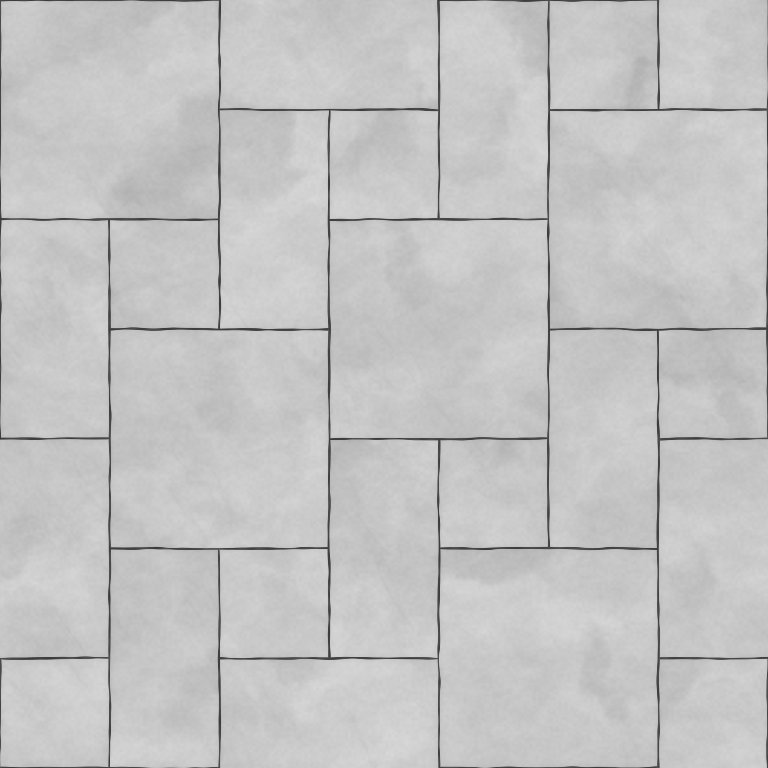
Reproduce this pattern procedurally as a WebGL 2 fragment shader.

```glsl
#version 300 es
precision highp float;
// Pale grey stone paving on a 7 by 7 grid: large squares, upright slabs and small
// squares interlock by a rule that steps two cells sideways per row. Layered value
// noise clouds each slab, and a distance to its box draws the thin, uneven joints.
uniform vec2 u_resolution;
out vec4 fragColor;

float hash(vec2 p) {
  vec3 q = fract(p.xyx * 0.1031);
  q += dot(q, q.yzx + 33.33);
  return fract((q.x + q.y) * q.z);
}

float noise(vec2 p) {
  vec2 i = floor(p), f = fract(p);
  f = f * f * (3.0 - 2.0 * f);
  return mix(mix(hash(i), hash(i + vec2(1, 0)), f.x),
             mix(hash(i + vec2(0, 1)), hash(i + vec2(1, 1)), f.x), f.y);
}

float fbm(vec2 p) {
  float sum = 0.0, amplitude = 0.5;
  for (int i = 0; i < 6; i++) {
    sum += amplitude * noise(p);
    p = mat2(1.6, 1.2, -1.2, 1.6) * p + 17.3;
    amplitude *= 0.55;
  }
  return sum / 1.08;
}

// Origin (xy) and size (zw) of the slab that covers a grid cell.
vec4 slabAt(vec2 cell) {
  float k = mod(cell.x + 2.0 * cell.y, 7.0);
  if (k < 3.5) return vec4(cell - vec2(mod(k, 2.0), floor(k / 2.0)), 2, 2);
  if (k < 4.5) return vec4(cell, 1, 2);
  if (k < 5.5) return vec4(cell, 1, 1);
  return vec4(cell - vec2(0, 1), 1, 2);
}

// Thin veins along x, broken up by a mask.
float veins(vec2 p) {
  float ridge = 1.0 - abs(2.0 * fbm(p * vec2(0.7, 2.2)) - 1.0);
  return pow(ridge, 14.0) * smoothstep(0.45, 0.8, noise(p * 1.3 + 40.0));
}

void main() {
  vec2 uv = gl_FragCoord.xy / u_resolution;
  vec2 p = 7.0 * vec2(uv.x, 1.0 - uv.y);
  float pixel = 7.0 / min(u_resolution.x, u_resolution.y);

  // Slab layout, with a slight wobble to its edges
  vec2 wobble = vec2(noise(p * 5.0 + 60.0), noise(p * 5.0 + 90.0)) - 0.5;
  vec2 bent = p + 0.012 * wobble;
  vec4 slab = slabAt(floor(bent));
  vec2 fromCorner = bent - slab.xy;
  vec2 inset = min(fromCorner, slab.zw - fromCorner);
  float edge = min(inset.x, inset.y);

  // Clouded stone, different in every slab
  vec2 id = mod(slab.xy, 7.0);
  vec2 s = p + 30.0 * vec2(hash(id + 3.0), hash(id + 11.0)) + 10.0;
  vec2 warp = vec2(fbm(s * 1.5 + 5.0), fbm(s * 1.5 + 25.0)) - 0.5;
  float shade = 0.789 + 0.13 * (fbm(s * vec2(1.1, 1.6) + 1.6 * warp) - 0.5);
  shade += 0.045 * (fbm(s * vec2(5.0, 8.0) + warp) - 0.5);
  shade += 0.008 * (hash(id + 21.0) - 0.5);

  // Smudges, veins and fine grain
  shade -= 0.045 * smoothstep(0.66, 0.95, noise(s * 1.7 + 2.0 * warp + 70.0));
  shade -= 0.022 * veins(mat2(0.6, -0.8, 0.8, 0.6) * s);
  shade += 0.014 * veins(mat2(0.85, 0.53, -0.53, 0.85) * s + 15.0);
  shade += 0.022 * (noise(p * 38.0) - 0.5);

  // Soft darkening beside the joint, then the joint itself
  shade -= 0.05 * exp(-edge * 45.0);
  float halfWidth = 0.009 + 0.006 * (noise(p * 9.0 + 130.0) - 0.5);
  float soft = max(0.5 * pixel, 0.004);
  float joint = 1.0 - smoothstep(halfWidth - soft, halfWidth + soft, edge);
  float jointShade = 0.27 + 0.08 * (noise(p * 14.0 + 200.0) - 0.5);
  fragColor = vec4(vec3(mix(shade, jointShade, joint)), 1.0);
}
```
